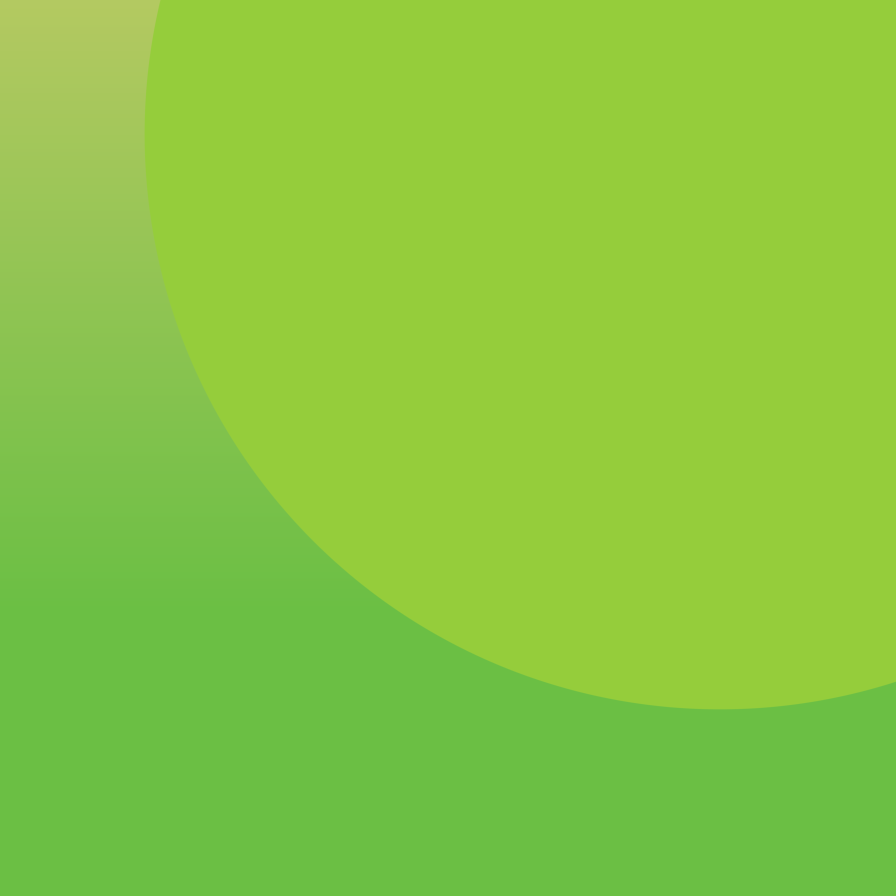
This background is drawn by a Shadertoy shader. Its source:

```glsl
#define DISC_CENTER vec2(0.8034, 0.8503)
#define DISC_RADIUS 0.642
#define FADE_START 0.32
#define DISC_COLOR vec3(0.584, 0.804, 0.231)
#define GRASS_COLOR vec3(0.420, 0.749, 0.267)
#define SAND_COLOR vec3(0.704, 0.788, 0.380)

// Vertical fade: flat green below, warming towards the top edge
vec3 backdrop(float height) {
    float warmth = clamp((height - FADE_START) / (1.0 - FADE_START), 0.0, 1.0);
    return mix(GRASS_COLOR, SAND_COLOR, warmth);
}

float circleDistance(vec2 p, vec2 center, float radius) {
    return length(p - center) - radius;
}

void mainImage(out vec4 fragColor, in vec2 fragCoord) {
    vec2 uv = fragCoord / iResolution.xy;
    float pixel = 1.0 / min(iResolution.x, iResolution.y);

    vec3 color = backdrop(uv.y);

    // Large flat disc, cropped by the top and right edges
    float disc = circleDistance(uv, DISC_CENTER, DISC_RADIUS);
    float coverage = 1.0 - smoothstep(-0.75 * pixel, 0.75 * pixel, disc);
    color = mix(color, DISC_COLOR, coverage);

    fragColor = vec4(color, 1.0);
}
```
